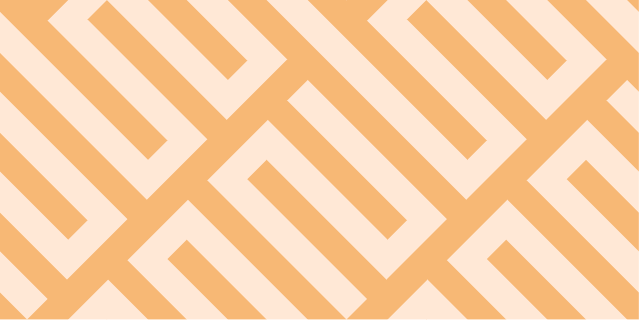
A WebGL 2 fragment shader for this pattern:

```glsl
#version 300 es
precision highp float;
// Diagonal meander: cream ribbons, one endless and one S-shaped, on an orange ground.

uniform vec2 u_resolution;
out vec4 fragColor;

// Signed distance to the ribbons, in stroke widths.
// along: runs with the stripes, in bands of 8; across: perpendicular, period 16.
float meander(float along, float across) {
  // Each band is shifted sideways by half a period; seams avoid the edges
  float bandIndex = floor((along + 0.5) / 8.0);
  along -= 8.0 * bandIndex;
  across = mod(across - 8.0 * bandIndex - 0.5, 16.0) + 0.5;
  float fold = mod(across - 0.5, 4.0) + 0.5;

  // Solid band, cut by slots that open at alternate ends
  float band = abs(along - 3.5) - 3.485;
  float lowerSlot = max(abs(fold - 1.5) - 0.485, 0.985 - along);
  float upperSlot = max(abs(fold - 3.5) - 0.485, along - 6.015);

  // Two full-length gaps set the S shape free
  float gap = min(abs(across - 5.5), abs(across - 15.5)) - 0.485;
  float ribbons = max(band, -min(gap, min(lowerSlot, upperSlot)));

  // One long stroke joins each band to the next
  float bridge = abs(across - (along > 3.5 ? 14.5 : 6.5)) - 0.515;
  return min(ribbons, bridge);
}

void main() {
  // Two tiles across and one down, leaving a hairline margin right and below;
  // y is measured down from the top
  vec2 p = vec2(gl_FragCoord.x, u_resolution.y - gl_FragCoord.y) / (0.9982 * u_resolution.y);

  // Turn by 45 degrees, with eight stroke widths per tile
  float along = 8.0 * (p.x + p.y) - 1.695;
  float across = 8.0 * (p.x - p.y) + 7.31;

  // Soften the edges over about one pixel
  float pixel = 8.0 * sqrt(2.0) / u_resolution.y;
  float ribbon = 1.0 - smoothstep(-0.6 * pixel, 0.6 * pixel, meander(along, across));

  vec3 orange = vec3(0.97, 0.72, 0.46);
  vec3 cream = vec3(1.00, 0.91, 0.84);
  vec3 white = vec3(1.0);
  vec3 color = mix(orange, cream, ribbon);

  // White margin, weighted by how much of the pixel it covers
  vec2 inside = clamp((vec2(2.0, 1.0) - p) * u_resolution.y + 0.5, 0.0, 1.0);
  fragColor = vec4(mix(white, color, inside.x * inside.y), 1.0);
}
```
